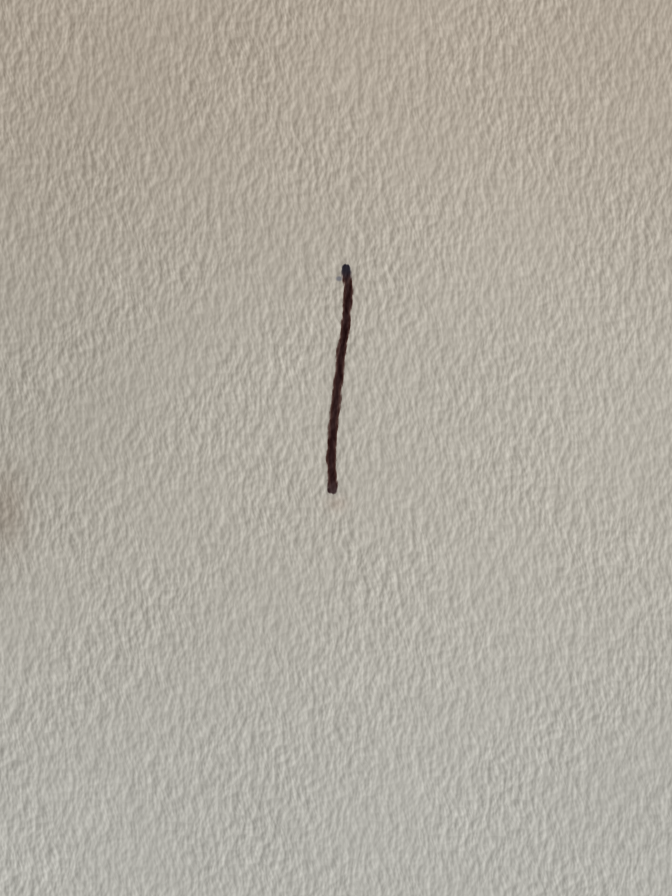
Give the GLSL for this texture, as a WebGL 1 fragment shader.

```glsl
precision highp float;

uniform vec2 u_resolution;

const float STROKE_BOTTOM = 0.454;
const float STROKE_TOP = 0.700;

vec2 hash2(vec2 cell) {
  vec2 k = vec2(dot(cell, vec2(127.1, 311.7)), dot(cell, vec2(269.5, 183.3)));
  return fract(sin(k) * 43758.55);
}

// Distance to the nearest scattered point
float cellular(vec2 p) {
  vec2 cell = floor(p);
  vec2 local = fract(p);
  float nearest = 2.0;
  for (int j = -1; j <= 1; j++) {
    for (int i = -1; i <= 1; i++) {
      vec2 offset = vec2(float(i), float(j));
      vec2 delta = offset + hash2(cell + offset) - local;
      nearest = min(nearest, dot(delta, delta));
    }
  }
  return sqrt(nearest);
}

// Side-lit slope of the cellular height field
float relief(vec2 p, vec2 lightStep) {
  return cellular(p + lightStep) - cellular(p - lightStep);
}

// Slow bends made of layered sines
float bends(vec2 p) {
  return sin(p.x * 13.0 + 2.0 * sin(p.y * 9.0))
       + 0.6 * sin(p.y * 21.0 - p.x * 17.0 + 1.3)
       + 0.4 * sin(p.x * 47.0 + p.y * 31.0);
}

float softSpot(vec2 p, vec2 center, vec2 size) {
  vec2 d = (p - center) / size;
  return exp(-dot(d, d));
}

vec3 paperColor(vec2 p) {
  vec3 coolBottom = vec3(0.698, 0.692, 0.664);
  vec3 middle = vec3(0.692, 0.672, 0.630);
  vec3 warmTop = vec3(0.684, 0.643, 0.588);
  vec3 color = mix(coolBottom, middle, smoothstep(0.0, 0.55, p.y));
  color = mix(color, warmTop, smoothstep(0.5, 1.0, p.y));

  // Broad light falloff and stains
  color += 0.020 * softSpot(p, vec2(0.58, 0.60), vec2(0.32, 0.45));
  color -= 0.028 * softSpot(p, vec2(0.0, 0.70), vec2(0.24, 0.40));
  color -= vec3(0.06, 0.075, 0.08) * softSpot(p, vec2(0.008, 0.43), vec2(0.022, 0.045));
  color -= vec3(0.01, 0.03, 0.035) * softSpot(p, vec2(0.376, 0.438), vec2(0.012, 0.009));
  return color + 0.003 * bends(p);
}

// Upright fibres, finer flecks and loose clumps
float paperGrain(vec2 p) {
  vec2 warped = p + 0.0012 * vec2(sin(p.y * 95.0 + 3.0 * sin(p.x * 40.0)),
                                 sin(p.x * 83.0 + p.y * 29.0));
  float fibres = relief(warped * vec2(118.0, 55.0), vec2(0.25, -0.05));
  float fine = relief(warped * vec2(235.0, 120.0) + 17.0, vec2(0.25, -0.10));
  float clumps = cellular(warped * vec2(60.0, 34.0) + 5.0) - 0.48;
  float strength = 0.95 + 0.12 * bends(p * 1.7);
  return strength * (0.100 * fibres + 0.092 * fine + 0.030 * clumps);
}

// Horizontal position of the stroke, t runs from foot to head
float strokeAxis(float t) {
  float lean = smoothstep(0.1, 0.95, t);
  float footHook = 0.0015 * (1.0 - smoothstep(0.0, 0.15, t));
  float headHook = 0.0025 * smoothstep(0.9, 1.0, t);
  float dent = 0.0012 * exp(-pow((t - 0.6) * 9.0, 2.0));
  return 0.3697 + 0.019 * lean + footHook - headHook - dent
       + 0.0003 * sin(t * 38.0);
}

float strokeDistance(vec2 p) {
  float y = clamp(p.y, STROKE_BOTTOM, STROKE_TOP);
  float t = (y - STROKE_BOTTOM) / (STROKE_TOP - STROKE_BOTTOM);
  float radius = 0.0049 + 0.0003 * sin(t * 53.0) + 0.0002 * sin(t * 91.0 + 1.0);
  return length(p - vec2(strokeAxis(t), y)) - radius;
}

vec3 inkColor(vec2 p, float dist, float grain) {
  vec3 brown = mix(vec3(0.17, 0.105, 0.105), vec3(0.27, 0.18, 0.16),
                   smoothstep(-0.004, 0.0, dist));
  float head = smoothstep(0.685, 0.70, p.y);
  float foot = 1.0 - smoothstep(0.452, 0.465, p.y);
  vec3 color = mix(brown, vec3(0.15, 0.14, 0.17), head);
  return mix(color, vec3(0.24, 0.18, 0.18), foot) + 0.6 * grain;
}

float coverage(float dist, float softness) {
  return 1.0 - smoothstep(-softness, softness, dist);
}

void main() {
  vec2 p = gl_FragCoord.xy / u_resolution.y;
  float softness = max(1.0 / u_resolution.y, 0.0013);

  float grain = paperGrain(p);
  vec3 color = paperColor(p) + grain * vec3(1.0, 1.0, 0.98);

  // Small grey fleck beside the head
  float fleck = length((p - vec2(0.3785, 0.689)) * vec2(1.0, 1.2)) - 0.0032;
  color = mix(color, vec3(0.43, 0.43, 0.46), 0.8 * coverage(fleck, softness * 1.4));

  // Ink with a faint bleed into the fibres
  float dist = strokeDistance(p) + 0.010 * grain;
  color *= 1.0 - 0.08 * exp(-max(dist, 0.0) * 400.0);
  color = mix(color, inkColor(p, dist, grain), coverage(dist, softness));

  gl_FragColor = vec4(clamp(color, 0.0, 1.0), 1.0);
}
```
